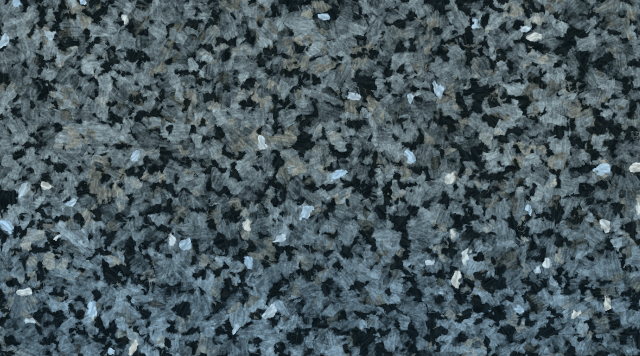
A Shadertoy shader for this texture:

```glsl
// Polished blue-grey granite: elongated feldspar crystals in random directions,
// built from two layers of stretched Voronoi cells with fine cleavage lines,
// black mineral clumps in the gaps and sparse, pale blue reflecting flakes.

struct Crystal {
    float dist;   // distance to the nearest seed, in cells
    float edge;   // gap to the second nearest seed
    float id;     // random value of the crystal
    float angle;  // direction of its long axis
};

vec3 hash3(vec2 p) {
    vec3 q = fract(p.xyx * vec3(0.1031, 0.1030, 0.0973));
    q += dot(q, q.yxz + 33.33);
    return fract((q.xxy + q.yzz) * q.zyx);
}

float noise(vec2 p) {
    vec2 i = floor(p), f = fract(p);
    f = f * f * (3.0 - 2.0 * f);
    return mix(mix(hash3(i).x, hash3(i + vec2(1, 0)).x, f.x),
               mix(hash3(i + vec2(0, 1)).x, hash3(i + vec2(1, 1)).x, f.x), f.y);
}

float fbm(vec2 p) {
    float sum = 0.0, amp = 0.53;
    for (int i = 0; i < 4; i++) {
        sum += amp * noise(p);
        p = mat2(1.6, 1.2, -1.2, 1.6) * p + 7.3;
        amp *= 0.5;
    }
    return sum;
}

vec2 turn(vec2 p, float a) {
    float c = cos(a), s = sin(a);
    return vec2(c * p.x + s * p.y, c * p.y - s * p.x);
}

// Voronoi cells, each measured along its own stretched axes
Crystal crystals(vec2 p) {
    Crystal c = Crystal(9.0, 0.0, 0.0, 0.0);
    float second = 9.0;
    vec2 base = floor(p);
    for (int y = -2; y <= 2; y++)
    for (int x = -2; x <= 2; x++) {
        vec2 cell = base + vec2(x, y);
        vec3 h = hash3(cell + 50.0);
        float angle = 3.14159 * hash3(cell + 191.0).x;
        float d = length(turn(p - cell - h.xy, angle) * vec2(0.72, 1.35));
        if (d < c.dist) {
            second = c.dist;
            c = Crystal(d, 0.0, h.z, angle);
        } else {
            second = min(second, d);
        }
    }
    c.edge = second - c.dist;
    return c;
}

vec3 granite(vec2 p) {
    // Ragged outlines
    vec2 w = p + 0.022 * (vec2(fbm(p * 48.0), fbm(p * 48.0 + 31.0)) - 0.5);
    Crystal large = crystals(w * 17.0);
    Crystal small = crystals(w * 40.0 + 9.0);

    // Crystal tones, mottling, cleavage lines and grain
    float lines = noise(turn(p, large.angle) * vec2(45.0, 270.0));
    float tone = 0.43 + 0.17 * (large.id - 0.5) + 0.19 * (small.id - 0.5);
    tone += 0.17 * (lines - 0.5) + 0.22 * (fbm(p * 75.0 + 5.0) - 0.5);
    tone += 0.07 * (noise(p * 4.0) - 0.5) + 0.14 * (noise(p * 300.0) - 0.5);

    // Black minerals gather along the crystal borders
    float gap = smoothstep(0.3, 0.0, large.edge);
    float clump = fbm(w * 44.0 + 70.0) + 0.11 * gap + 0.12 * (0.5 - small.id);
    clump += 0.04 * (0.5 - p.y);
    tone *= 1.0 - 0.28 * smoothstep(0.50, 0.64, clump);
    tone = mix(tone, 0.11 + 0.1 * (lines - 0.5), smoothstep(0.63, 0.68, clump));

    // Grey-blue ramp, with some warm and some bluer crystals
    vec3 color = vec3(0.92 * tone - 0.03, tone, 1.03 * tone + 0.01);
    float tint = fract(large.id * 7.0 + small.id * 0.4);
    color *= mix(vec3(1.0), vec3(1.1, 1.0, 0.91), smoothstep(0.78, 0.95, tint));
    color *= mix(vec3(1.0), vec3(0.93, 1.0, 1.07), smoothstep(0.6, 0.1, p.y));

    // Sparse bright flakes
    Crystal flake = crystals(w * 25.0 + 140.0);
    float size = 0.24 + 0.22 * fract(flake.id * 173.0);
    float body = flake.dist + 0.3 * (fbm(p * 90.0) - 0.5);
    float shine = step(0.95, flake.id) * smoothstep(size + 0.05, size - 0.05, body);
    vec3 pale = mix(vec3(0.62, 0.77, 0.88), vec3(0.80, 0.83, 0.81), fract(flake.id * 391.0));
    pale *= 0.8 + 0.4 * noise(turn(p, flake.angle) * vec2(90.0, 230.0));
    return mix(color, pale, 0.9 * shine);
}

void mainImage(out vec4 fragColor, in vec2 fragCoord) {
    // Four samples per pixel smooth the crystal borders
    vec3 color = vec3(0.0);
    for (int i = 0; i < 4; i++) {
        vec2 offset = vec2(i % 2, i / 2) * 0.5 - 0.25;
        color += granite((fragCoord + offset) / iResolution.y);
    }
    fragColor = vec4(clamp(color / 4.0, 0.0, 1.0), 1.0);
}
```
